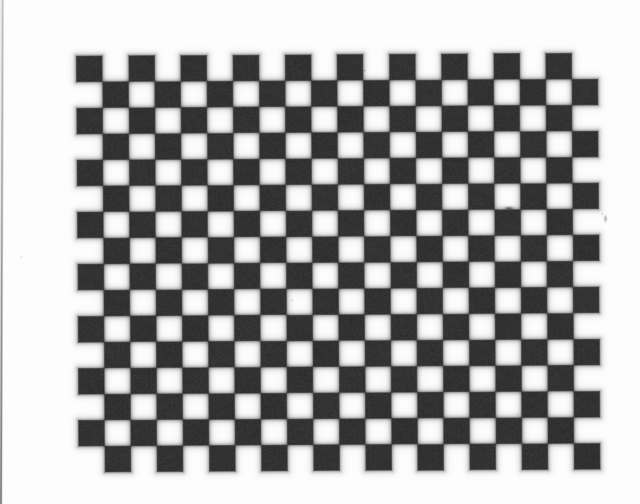
This pattern is drawn by a WebGL 1 fragment shader. Its source:

```glsl
precision highp float;
// Scanned checkerboard: 20 by 16 soft-edged charcoal squares, slightly tilted on white paper.

uniform vec2 u_resolution;

// Lengths are in canvas heights unless noted.
const vec2 BOARD_CELLS = vec2(20.0, 16.0);
const vec2 BOARD_CENTER = vec2(0.6713, 0.479);
const vec2 CELL_SIZE = vec2(0.05173, 0.05163);
const float BOARD_TILT = 0.006;      // radians
const float SQUARE_HALF = 0.496;     // in cells
const float SQUARE_JITTER = 0.008;   // in cells
const float EDGE_BLUR = 0.035;       // in cells
const float HALO_DEPTH = 0.48;
const float HALO_REACH = 0.075;      // in cells
const float PAPER_TONE = 0.993;
const float INK_TONE = 0.195;
const float INK_GRAIN = 0.035;
const float GRAIN_DENSITY = 404.0;   // grains per canvas height
const float DUST_DENSITY = 9.0;      // dust cells per canvas height
const float DUST_RADIUS = 0.0016;
const float DUST_CHANCE = 0.14;
const float SHEET_EDGE_WIDTH = 0.0018;

float hash(vec2 p) {
  return fract(sin(dot(p, vec2(127.1, 311.7))) * 4375.85);
}

vec2 hash2(vec2 p) {
  return vec2(hash(p), hash(p + 17.3));
}

float boxDistance(vec2 p, float halfSize) {
  vec2 q = abs(p) - halfSize;
  return length(max(q, 0.0)) + min(max(q.x, q.y), 0.0);
}

// 1.0 where a cell lies on the board and holds a dark square.
float isDark(vec2 cell) {
  vec2 inside = step(vec2(0.0), cell) * step(cell, BOARD_CELLS - 1.0);
  return inside.x * inside.y * (1.0 - mod(cell.x + cell.y, 2.0));
}

// Returns ink coverage in x and the light left by the surrounding halos in y.
vec2 checkerboard(vec2 grid, float blur) {
  vec2 home = floor(grid);
  float ink = 0.0;
  float light = 1.0;
  for (int j = -1; j <= 1; j++) {
    for (int i = -1; i <= 1; i++) {
      vec2 cell = home + vec2(float(i), float(j));
      float dark = isDark(cell);
      vec2 offset = (hash2(cell) - 0.5) * 2.0 * SQUARE_JITTER;
      float d = boxDistance(grid - cell - 0.5 - offset, SQUARE_HALF);
      ink = max(ink, dark * (1.0 - smoothstep(-blur, blur, d)));
      light *= 1.0 - dark * HALO_DEPTH * exp(-max(d, 0.0) / HALO_REACH);
    }
  }
  return vec2(ink, light);
}

// Sparse dust: at most one jittered point per cell.
float dust(vec2 uv, float pixel) {
  vec2 cell = floor(uv * DUST_DENSITY);
  vec2 point = (cell + 0.15 + 0.7 * hash2(cell + 5.0)) / DUST_DENSITY;
  float kept = step(hash(cell + 41.0), DUST_CHANCE);
  float radius = DUST_RADIUS * (0.5 + 0.5 * hash(cell + 73.0));
  return kept * (1.0 - smoothstep(radius - pixel, radius + pixel, distance(uv, point)));
}

float smudge(vec2 uv, vec2 center, vec2 radius) {
  vec2 q = (uv - center) / radius;
  return exp(-dot(q, q));
}

// Low, wide layered sines for uneven ink.
float mottle(vec2 p) {
  return (sin(p.x * 19.0 + 2.0 * sin(p.y * 13.0))
        + sin(p.y * 31.0 + 2.0 * sin(p.x * 23.0))) * 0.5;
}

void main() {
  vec2 uv = gl_FragCoord.xy / u_resolution.y;
  float pixel = 1.0 / u_resolution.y;

  // Board coordinates, with row zero at the top.
  float c = cos(BOARD_TILT);
  float s = sin(BOARD_TILT);
  vec2 p = uv - BOARD_CENTER;
  p = vec2(c * p.x + s * p.y, c * p.y - s * p.x);
  vec2 grid = vec2(p.x, -p.y) / CELL_SIZE + BOARD_CELLS * 0.5;

  // Paper, halos and dirt.
  vec2 board = checkerboard(grid, max(EDGE_BLUR, 0.7 * pixel / CELL_SIZE.x));
  float tone = PAPER_TONE * board.y;
  tone -= 0.18 * dust(uv, pixel);
  tone -= 0.30 * smudge(uv, vec2(1.2013, 0.566), vec2(0.003, 0.006));
  tone -= 0.40 * smudge(uv, vec2(1.010, 0.587), vec2(0.008, 0.003));

  // Slanted sheet edge at the left, darker towards the bottom.
  float edgeX = mix(0.002, 0.0055, uv.y);
  float edgeLine = 1.0 - smoothstep(0.0, SHEET_EDGE_WIDTH + pixel, abs(uv.x - edgeX));
  tone -= mix(0.5, 0.2, uv.y) * edgeLine;
  tone -= 0.06 * (1.0 - smoothstep(edgeX - pixel, edgeX + pixel, uv.x));

  // Grainy ink.
  float grain = hash(floor(uv * GRAIN_DENSITY)) - 0.5;
  float inkTone = INK_TONE + INK_GRAIN * grain + 0.006 * mottle(uv);
  tone = mix(tone, inkTone, board.x);

  gl_FragColor = vec4(vec3(clamp(tone, 0.0, 1.0)), 1.0);
}
```
